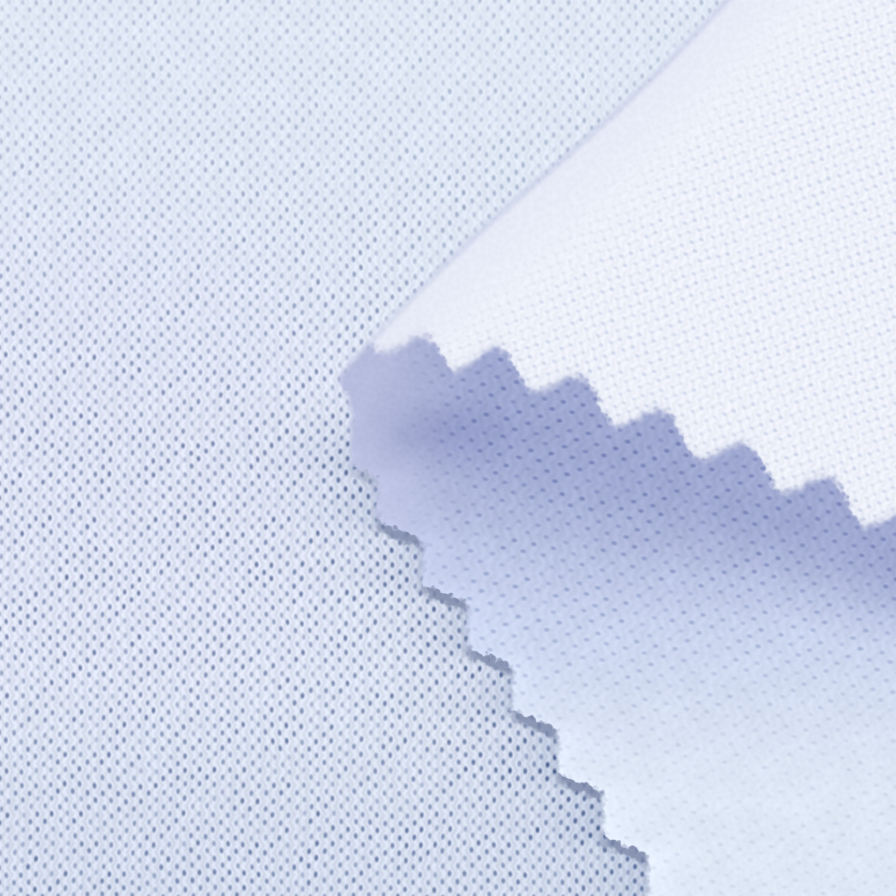
This texture is drawn by a three.js fragment shader. Its source:

```glsl
varying vec2 vUv;

vec2 hash2(vec2 p) {
  return fract(sin(vec2(dot(p, vec2(127.1, 311.7)), dot(p, vec2(269.5, 183.3)))) * 4375.85);
}

// Distance to the nearest scattered cell centre
float cellular(vec2 p) {
  float nearest = 1.0;
  for (int y = -1; y <= 1; y++) {
    for (int x = -1; x <= 1; x++) {
      vec2 cell = floor(p) + vec2(float(x), float(y));
      nearest = min(nearest, length(cell + hash2(cell) - p));
    }
  }
  return nearest;
}

vec2 rotate(vec2 p, float angle) {
  float c = cos(angle), s = sin(angle);
  return vec2(c * p.x + s * p.y, c * p.y - s * p.x);
}

// One lattice of holes, each with its own strength and offset
float holes(vec2 p, vec2 radius) {
  vec2 random = hash2(floor(p));
  float d = length((fract(p) - 0.5 + 0.12 * (random - 0.5)) / radius);
  return (0.45 + 0.55 * random.x) * (1.0 - smoothstep(0.2, 1.6, d));
}

// Staggered knit: x is the hole mask, y the slanted yarn of the loops
vec2 knit(vec2 p, vec2 radius) {
  p += 0.08 * sin(p.yx * 0.7 + 2.0 * sin(p * 0.31));
  float zigzag = abs(fract(p.y) - 0.5);
  float yarn = sin(6.2832 * (2.0 * p.x + zigzag));
  return vec2(max(holes(p, radius), holes(p + 0.5, radius)), yarn);
}

// Straight run of the flap border, and its pinked outline
float flapLine(float x) {
  return 0.564 - 0.404 * (x - 0.592) - 0.026 * (1.0 - smoothstep(0.41, 0.592, x));
}

float flapEdge(float x) {
  float right = smoothstep(0.41, 0.592, x);
  float p = fract((x - 0.592 - 0.016 * (1.0 - right)) / 0.0928);
  float tooth = smoothstep(0.0, 1.0, min(p / 0.6, (1.0 - p) / 0.36));
  return flapLine(x) + mix(0.028, 0.036, right) * tooth;
}

// Left limit of the underside, stepping right on the way down
float underEdge(float down) {
  float k = (down - 0.6055) / 0.0703;
  float steps = 0.471 + 0.0503 * (floor(k) + smoothstep(0.6, 1.0, fract(k)));
  float tip = 0.392 - 0.014 * exp(-pow((down - 0.423) / 0.018, 2.0));
  return max(steps, tip);
}

void main() {
  vec2 uv = vUv;
  float grain = cellular(uv * 150.0) - 0.45;
  float mottle = cellular(uv * 28.0) - 0.45;
  vec2 q = uv + 0.0013 * sin(uv.yx * 260.0 + 3.0 * sin(uv * 140.0)) + 0.004 * grain;
  float down = 1.0 - q.y;

  // Region masks
  float foldLine = 0.622 + 0.955 * (uv.x - 0.417) + 0.006 * sin((uv.x - 0.417) * 16.0);
  float cloth = smoothstep(-0.01, 0.01, foldLine - uv.y);
  float toFlap = q.y - flapEdge(q.x);
  float flap = cloth * smoothstep(-0.007, 0.007, toFlap);
  float toUnder = q.x - underEdge(down);
  float under = cloth * smoothstep(-0.005, 0.005, toUnder);
  float rim = smoothstep(-0.009, 0.01, q.x - underEdge(down - 0.012));

  // Flat base cloth
  float focus = mix(1.0, 0.42, smoothstep(0.4, 1.0, uv.y)) * (1.0 + 0.3 * mottle);
  vec3 base = mix(vec3(0.878, 0.907, 0.962), vec3(0.885, 0.918, 0.966), smoothstep(0.3, 1.0, uv.y));
  vec2 haze = uv - vec2(0.1, 0.5);
  base = mix(base, vec3(0.883, 0.895, 0.965), 0.6 * exp(-8.0 * dot(haze, haze)));
  base -= vec3(0.035, 0.03, 0.02) * (1.0 - smoothstep(0.0, 0.3, uv.y));
  vec2 stitch = knit(uv / vec2(0.0165, 0.0165), vec2(0.135, 0.2));
  float nearby = exp(-max(-toUnder, 0.0) / 0.05) * (1.0 - smoothstep(0.46, 0.58, uv.y));
  base += 0.03 * stitch.y * focus;
  base -= vec3(0.4, 0.365, 0.28) * stitch.x * focus * (1.0 + 0.3 * nearby);
  base -= vec3(0.1, 0.09, 0.065) * nearby;
  vec3 col = base + 0.015 * mottle;

  // Soft dark thickness below each step
  float rimShade = rim * (1.0 - smoothstep(0.4, 0.52, uv.y));
  col = mix(col, vec3(0.5, 0.545, 0.67), 0.85 * rimShade);

  // Shaded underside
  float depth = max(flapLine(uv.x) + 0.015 - uv.y, 0.0);
  float span = mix(0.3, 0.16, smoothstep(0.5, 1.0, uv.x));
  float light = smoothstep(0.2, 1.0, depth / span);
  vec3 inner = mix(vec3(0.63, 0.665, 0.825), vec3(0.79, 0.83, 0.935), light);
  inner = mix(inner, vec3(0.875, 0.91, 0.963), 1.0 - smoothstep(0.1, 0.34, uv.y));
  float curl = 1.0 - smoothstep(0.38, 0.55, uv.x);
  inner = mix(inner, vec3(0.745, 0.765, 0.885), 0.8 * curl);
  vec2 crease = (uv - vec2(0.49, 0.515)) / vec2(0.07, 0.03);
  inner -= vec3(0.06, 0.06, 0.04) * exp(-dot(crease, crease));
  inner += 0.04 * exp(-max(toUnder, 0.0) / 0.03) * (1.0 - smoothstep(0.4, 0.6, uv.y));
  vec2 weave = knit(rotate(uv, -0.2) / vec2(0.0225, 0.0205), vec2(0.14, 0.11));
  float clear = smoothstep(0.42, 0.56, uv.x) * mix(0.35, 1.0, smoothstep(0.12, 0.35, uv.y));
  inner += clear * (0.012 * weave.y - vec3(0.17, 0.155, 0.11) * weave.x);
  col = mix(col, inner + 0.02 * mottle, under);

  // Bright folded flap with a frayed border
  float fromFold = foldLine - uv.y;
  vec3 top = mix(vec3(0.905, 0.92, 0.97), vec3(0.935, 0.948, 0.982), smoothstep(0.0, 0.12, fromFold));
  vec2 fine = knit(rotate(uv, -0.45) / vec2(0.0165, 0.0155), vec2(0.17, 0.14));
  top += smoothstep(0.02, 0.2, fromFold) * (0.014 * fine.y - vec3(0.12, 0.1, 0.06) * fine.x);
  top -= vec3(0.06, 0.06, 0.04) * exp(-max(toFlap, 0.0) / 0.006);
  col = mix(col, top, flap);

  gl_FragColor = vec4(col + 0.025 * grain, 1.0);
}
```
